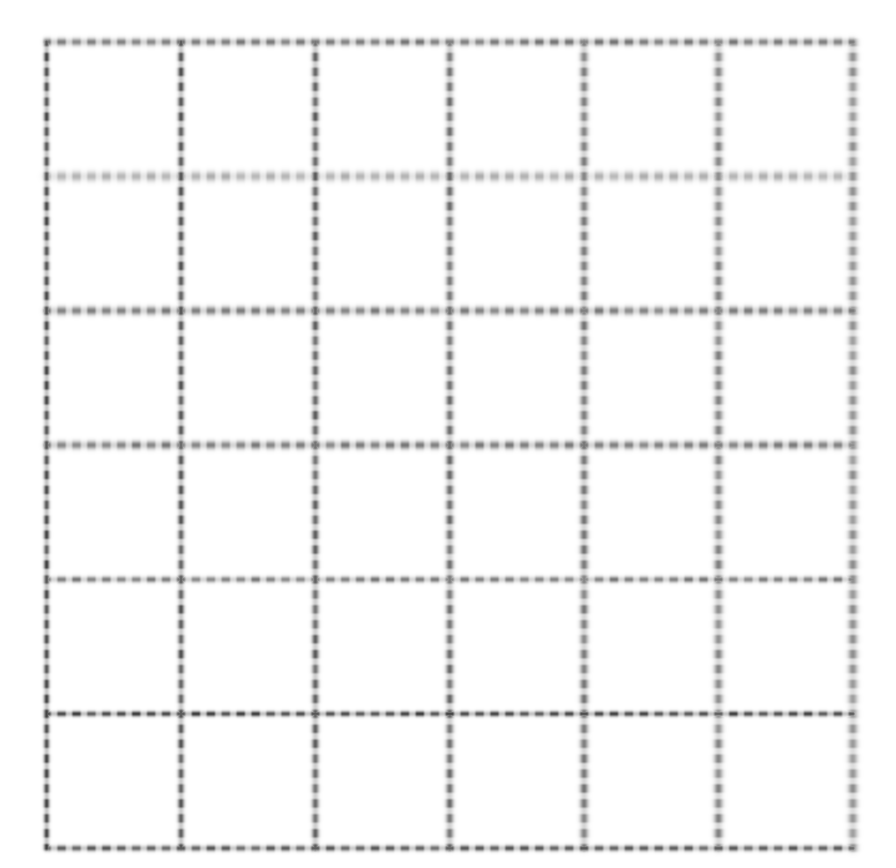
Write a Shadertoy shader that draws this pattern.

```glsl
// Six by six grid of soft grey dashed lines on white paper.
// Each line is a Gaussian stroke cut into dashes by a cosine; columns grow
// softer to the right and each row has its own softness and ink strength.

const float CELLS = 6.0;                      // repeats across and down
const float PITCH = 0.1548;                   // cell size, canvas height = 1
const vec2  CENTRE = vec2(0.0020, -0.0128);   // grid centre from canvas centre
const float DASHES = 9.0;                     // dashes per cell side
const float GAP_INK = 0.30;                   // ink left between dashes
const float DASH_WEAR = 0.18;                 // ink variation between dashes
const vec2  COLUMN_SOFT = vec2(0.0023, 0.0038); // first and last column
const vec2  COLUMN_INK = vec2(0.76, 0.46);
const vec3  PAPER = vec3(1.0);
const vec3  INK = vec3(0.02);

// Rows from bottom to top
const float ROW_SOFT[7] = float[7](0.0024, 0.0022, 0.0025, 0.0033, 0.0034, 0.0040, 0.0030);
const float ROW_INK[7] = float[7](0.68, 0.78, 0.55, 0.55, 0.54, 0.33, 0.56);

float hash(vec2 p) {
    return fract(sin(dot(p, vec2(127.1, 311.7))) * 43758.5453);
}

float gauss(float d, float sigma) {
    return exp(-0.5 * d * d / (sigma * sigma));
}

// Dash strength along a line, with a dash centred on every crossing
float dashes(float along, float seed) {
    float t = along * DASHES;
    float wave = 0.5 + 0.5 * cos(6.28319 * t);
    float wear = 1.0 - DASH_WEAR * hash(vec2(floor(t + 0.5), seed));
    return mix(GAP_INK, wear, smoothstep(0.05, 0.75, wave));
}

// Ink of one stroke; across and along are in cells
float stroke(float across, float along, float soft, float ink, float seed) {
    float sigma = max(soft, 0.5 / iResolution.y);
    float beyond = max(abs(along - 0.5 * CELLS) - 0.5 * CELLS, 0.0);
    float body = gauss(across * PITCH, sigma) * gauss(beyond * PITCH, sigma);
    return ink * body * dashes(along, seed);
}

void mainImage(out vec4 fragColor, in vec2 fragCoord) {
    vec2 p = (fragCoord - 0.5 * iResolution.xy) / iResolution.y;
    vec2 grid = (p - CENTRE) / PITCH + 0.5 * CELLS;

    // Nearest column and row
    vec2 line = clamp(floor(grid + 0.5), 0.0, CELLS);
    vec2 across = grid - line;
    float right = line.x / CELLS;
    int row = int(line.y);

    float column = stroke(across.x, grid.y,
                          mix(COLUMN_SOFT.x, COLUMN_SOFT.y, right),
                          mix(COLUMN_INK.x, COLUMN_INK.y, right), line.x);
    float level = stroke(across.y, grid.x, ROW_SOFT[row], ROW_INK[row],
                         line.y + 20.0);

    fragColor = vec4(mix(PAPER, INK, max(column, level)), 1.0);
}
```
